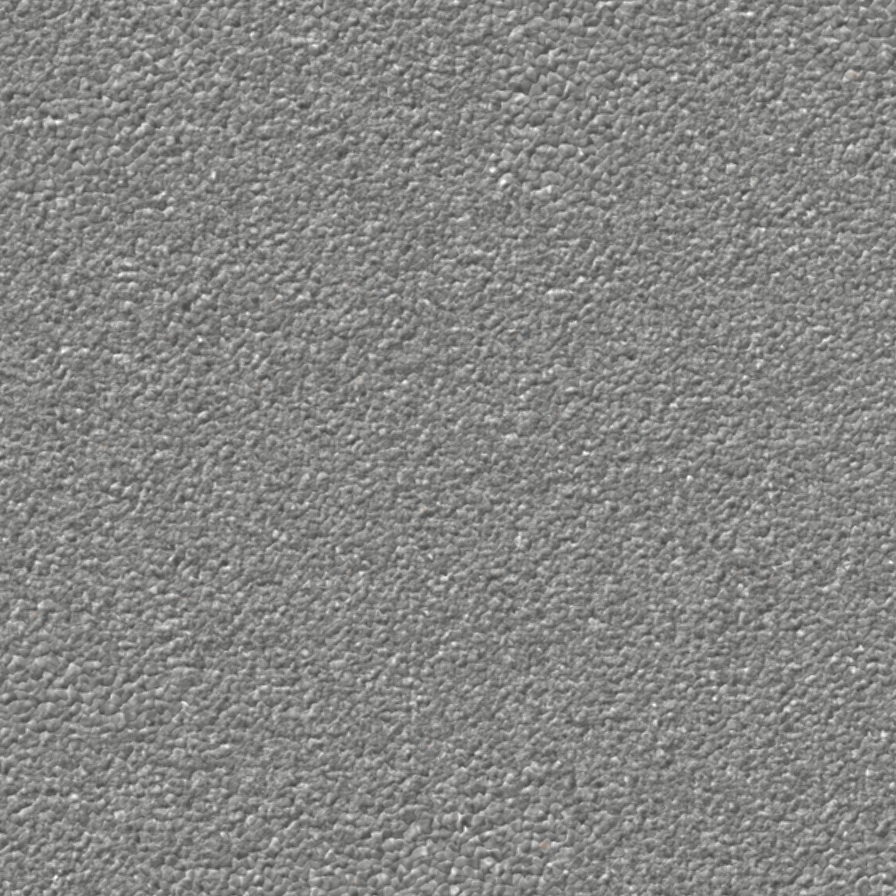
Write a Shadertoy shader that draws this texture.

```glsl
// Worn asphalt: tightly packed small stones lit from the upper left.
// Two cellular layers (coarse and fine stones) are shaded as domes with
// lit rims, blended by broad patches, roughened by embossed grit and softened.

const float COARSE_CELLS = 98.0;    // stones across the canvas
const float FINE_CELLS = 142.0;
const float GRIT_CELLS = 165.0;
const float PATCH_CELLS = 5.0;
const float JITTER = 0.9;           // irregularity of stone positions
const float WARP = 0.75;            // irregularity of stone outlines
const vec2 LIGHT_DIR = vec2(-0.45, 0.893);

const float BASE_TONE = 0.518;
const float STONE_VARIATION = 0.10;
const float DOME_SHADING = 0.17;
const float RIM_SHADING = 0.17;
const float CREVICE_DEPTH = 0.025;
const float CREVICE_WIDTH = 0.38;
const float GRIT_STRENGTH = 0.22;
const float GRIT_REACH = 0.35;      // emboss distance in grit cells
const float GLINT_SHARE = 0.04;
const float GLINT_STRENGTH = 0.2;
const float HIGHLIGHT_BIAS = 0.9;   // lifts lights, eases darks
const float RUST_SHARE = 0.002;
const vec3 GREY_TINT = vec3(1.0, 1.0, 0.995);
const vec3 RUST_SHIFT = vec3(0.06, 0.0, -0.05);
const float SOFTNESS = 0.0031;      // blur width in canvas units
const int SAMPLES = 3;              // smoothing samples per axis

vec3 hash3(vec2 p) {
    vec3 q = fract(p.xyx * vec3(0.1031, 0.1030, 0.0973));
    q += dot(q, q.yxz + 33.33);
    return fract((q.xxy + q.yzz) * q.zyx);
}

// Smooth value noise, two channels in 0..1
vec2 noise2(vec2 p) {
    vec2 cell = floor(p);
    vec2 f = fract(p);
    f = f * f * (3.0 - 2.0 * f);
    vec2 low = mix(hash3(cell).xy, hash3(cell + vec2(1, 0)).xy, f.x);
    vec2 high = mix(hash3(cell + vec2(0, 1)).xy, hash3(cell + 1.0).xy, f.x);
    return mix(low, high, f.y);
}

// Stone relief: x is the brightness change, y is the rust amount
vec2 stoneLayer(vec2 p) {
    p += WARP * (noise2(p * 1.3 + 17.0) - 0.5);
    vec2 cell = floor(p);
    float nearest = 8.0;
    float second = 8.0;
    vec2 offset = vec2(0.0);
    vec2 stoneId = cell;
    for (int y = -1; y <= 1; y++) {
        for (int x = -1; x <= 1; x++) {
            vec2 id = cell + vec2(x, y);
            vec2 d = p - id - 0.5 - JITTER * (hash3(id).xy - 0.5);
            float dist = length(d);
            if (dist < nearest) {
                second = nearest;
                nearest = dist;
                offset = d;
                stoneId = id;
            } else {
                second = min(second, dist);
            }
        }
    }
    vec3 rnd = hash3(stoneId + 71.0);
    float crevice = 1.0 - smoothstep(0.0, CREVICE_WIDTH, second - nearest);
    float facing = dot(offset, LIGHT_DIR);
    float side = facing / max(nearest, 0.001);

    float tone = STONE_VARIATION * (rnd.x - 0.5) + DOME_SHADING * facing;
    tone += crevice * (RIM_SHADING * side - CREVICE_DEPTH);

    // Occasional bright mineral face near the lit side of a stone
    float face = 1.0 - smoothstep(0.1, 0.42, length(offset - 0.15 * LIGHT_DIR));
    tone += GLINT_STRENGTH * face * step(1.0 - GLINT_SHARE, rnd.y);
    return vec2(tone, face * step(1.0 - RUST_SHARE, rnd.z));
}

// Grit lit from the side: a noise height differenced along the light
float embossedGrit(vec2 p) {
    vec2 reach = GRIT_REACH * LIGHT_DIR;
    return noise2(p - reach).x - noise2(p + reach).x;
}

vec3 asphalt(vec2 uv) {
    // Broad patches of coarse stones, finer through the middle
    float area = 0.65 * noise2(uv * PATCH_CELLS).x
               + 0.35 * noise2(uv * PATCH_CELLS * 2.7 + 9.0).y;
    area += 0.7 * (abs(uv.y - 0.48) - 0.22);
    float coarse = smoothstep(0.15, 0.95, area);

    vec2 big = stoneLayer(uv * COARSE_CELLS);
    vec2 small = stoneLayer(uv * FINE_CELLS + 300.0);
    vec2 stones = big * sqrt(coarse) + small * sqrt(1.0 - coarse);

    float tone = stones.x + GRIT_STRENGTH * embossedGrit(uv * GRIT_CELLS + 40.0);
    tone += HIGHLIGHT_BIAS * tone * tone;
    return (BASE_TONE + tone) * GREY_TINT + RUST_SHIFT * stones.y;
}

void mainImage(out vec4 fragColor, in vec2 fragCoord) {
    vec2 uv = fragCoord / iResolution.y;
    float spread = max(SOFTNESS, 1.0 / iResolution.y);
    vec3 color = vec3(0.0);
    for (int j = 0; j < SAMPLES; j++) {
        for (int i = 0; i < SAMPLES; i++) {
            vec2 shift = (vec2(i, j) + 0.5) / float(SAMPLES) - 0.5;
            color += asphalt(uv + shift * spread);
        }
    }
    color /= float(SAMPLES * SAMPLES);
    fragColor = vec4(clamp(color, 0.0, 1.0), 1.0);
}
```
